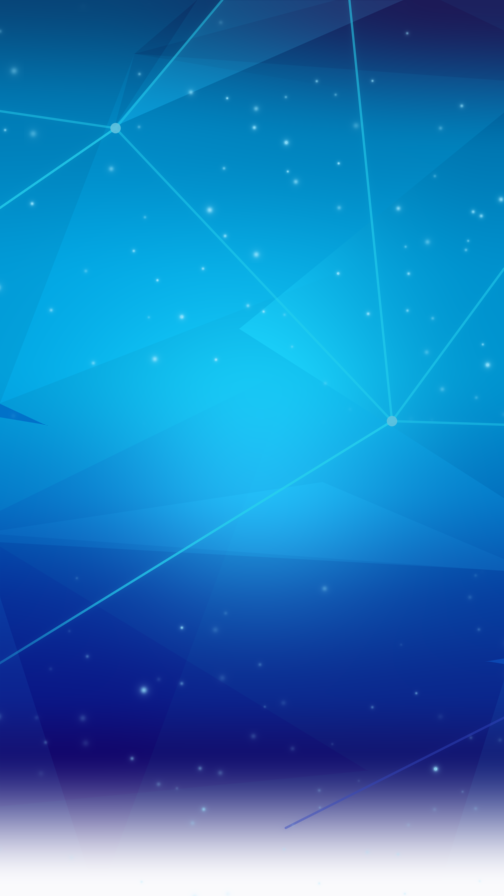
Reproduce this background procedurally as a Shadertoy shader.

```glsl
// Blue faceted gradient with a cyan glow, linked nodes, drifting sparks and a white mist at the foot.

float cross2(vec2 a, vec2 b) { return a.x * b.y - a.y * b.x; }

vec2 hash2(vec2 cell) {
    vec3 q = fract(vec3(cell.xyx) * vec3(0.1031, 0.1030, 0.0973));
    q += dot(q, q.yzx + 33.33);
    return fract((q.xx + q.yz) * q.zy);
}

// Soft-edged triangle coverage, for either winding
float facet(vec2 p, vec2 a, vec2 b, vec2 c) {
    float winding = sign(cross2(b - a, c - a));
    float d = min(cross2(normalize(b - a), p - a) * winding,
              min(cross2(normalize(c - b), p - b) * winding,
                  cross2(normalize(a - c), p - c) * winding));
    return smoothstep(-0.001, 0.001, d);
}

// Thin line with a faint halo
float strand(vec2 p, vec2 a, vec2 b) {
    vec2 ab = b - a;
    float d = length(p - a - ab * clamp(dot(p - a, ab) / dot(ab, ab), 0.0, 1.0));
    return smoothstep(0.0022, 0.0004, d) + 0.2 * exp(-d * 350.0);
}

// One randomly placed spark per occupied grid cell
float sparks(vec2 p, float cells, float share) {
    vec2 cell = floor(p * cells);
    vec2 kind = hash2(cell + cells * 3.7);
    vec2 centre = 0.2 + 0.6 * hash2(cell + cells + 19.0);
    float d = length(fract(p * cells) - centre) / cells;
    float size = mix(0.0014, 0.0036, kind.y * kind.y);
    float light = exp(-d * d / (size * size)) + 0.25 * exp(-d * d / (size * size * 5.0));
    return light * step(kind.x, share) * mix(0.3, 1.0, fract(kind.x * 57.0));
}

vec3 backdrop(vec2 p) {
    float y = p.y;
    vec3 col = mix(vec3(0.08, 0.13, 0.48), vec3(0.05, 0.19, 0.58), smoothstep(0.15, 0.23, y));
    col = mix(col, vec3(0.03, 0.29, 0.66), smoothstep(0.20, 0.36, y));
    col = mix(col, vec3(0.01, 0.45, 0.77), smoothstep(0.32, 0.46, y));
    col = mix(col, vec3(0.00, 0.60, 0.84), smoothstep(0.41, 0.60, y));
    col = mix(col, vec3(0.00, 0.49, 0.72), smoothstep(0.68, 0.88, y));
    vec3 top = mix(vec3(0.03, 0.26, 0.46), vec3(0.11, 0.13, 0.37), smoothstep(0.1, 0.5, p.x));
    col = mix(col, top, smoothstep(0.84, 1.01, y + 0.05 * (p.x - 0.28)));

    // Central glow, with a wider skirt below
    vec2 g = (p - vec2(0.28, 0.53)) / vec2(0.20, 0.17);
    col += vec3(0.09, 0.19, 0.12) * exp(-dot(g, g));
    vec2 skirt = (p - vec2(0.29, 0.40)) / vec2(0.15, 0.11);
    col += vec3(0.05, 0.12, 0.09) * exp(-dot(skirt, skirt));
    return col;
}

vec3 addFacets(vec3 col, vec2 p) {
    // Upper shards
    col += vec3(0.0, 0.035, 0.04) * facet(p, vec2(0.15, 0.94), vec2(0.0, 0.55), vec2(0.75, 0.84))
         * smoothstep(0.45, 0.05, p.x);
    col += vec3(0.03, 0.09, 0.09) * facet(p, vec2(0.128, 0.859), vec2(0.248, 1.0), vec2(0.45, 1.0));
    col -= vec3(0.0, 0.04, 0.04) * facet(p, vec2(0.15, 0.94), vec2(0.22, 1.0), vec2(0.128, 0.859));
    col -= vec3(0.0, 0.03, 0.03) * facet(p, vec2(0.15, 0.94), vec2(0.70, 0.90), vec2(0.45, 1.02));

    // Large right shard, brightest at its tip
    float tip = smoothstep(0.55, 0.25, p.x);
    col += mix(vec3(-0.01, -0.04, -0.04), vec3(0.03, 0.06, 0.04), tip)
         * facet(p, vec2(0.267, 0.633), vec2(0.60, 0.905), vec2(0.60, 0.42));

    // Lower planes fanning out from the left side
    col -= vec3(0.0, 0.035, 0.015) * facet(p, vec2(-0.02, 0.42), vec2(0.33, 0.592), vec2(0.0, -0.3))
         * smoothstep(0.34, 0.1, p.x);
    col += vec3(0.01, 0.025, 0.02) * facet(p, vec2(-0.02, 0.405), vec2(0.36, 0.462), vec2(0.60, 0.36));
    col -= vec3(0.01, 0.045, 0.035) * facet(p, vec2(-0.02, 0.396), vec2(0.60, 0.361), vec2(0.3, -0.6));
    col -= vec3(0.0, 0.025, 0.01) * facet(p, vec2(0.0, 0.39), vec2(0.41, 0.14), vec2(0.0, 0.1));

    // Small blades at the sides
    col = mix(col, vec3(0.0, 0.42, 0.78), 0.85 * facet(p, vec2(-0.01, 0.554), vec2(0.05, 0.526), vec2(-0.01, 0.536)));
    return mix(col, vec3(0.05, 0.32, 0.75), 0.7 * facet(p, vec2(0.544, 0.262), vec2(0.58, 0.268), vec2(0.58, 0.256)));
}

void mainImage(out vec4 fragColor, in vec2 fragCoord) {
    vec2 p = fragCoord / iResolution.y;
    vec3 col = addFacets(backdrop(p), p);

    // White mist
    col = mix(col, vec3(0.98, 0.98, 0.99), smoothstep(0.165, 0.01, p.y));

    // Network of strands between two nodes
    vec2 left = vec2(0.129, 0.857), right = vec2(0.4375, 0.530);
    float net = 0.55 * strand(p, left, vec2(0.0, 0.876))
              + 0.85 * strand(p, left, vec2(0.0, 0.768))
              + 0.55 * strand(p, left, vec2(0.248, 1.0))
              + 0.55 * strand(p, left, right)
              + 0.65 * strand(p, right, vec2(0.39, 1.0))
              + 0.60 * strand(p, right, vec2(0.5625, 0.70))
              + 0.50 * strand(p, right, vec2(0.5625, 0.526))
              + 0.85 * strand(p, right, vec2(0.0, 0.260)) * smoothstep(-0.15, 0.2, p.x);
    col = mix(col, vec3(0.15, 0.82, 0.93), 0.75 * min(net, 1.0));
    col = mix(col, vec3(0.20, 0.28, 0.75), 0.4 * strand(p, vec2(0.319, 0.076), vec2(0.5625, 0.199)));
    float node = min(length(p - left), length(p - right));
    col = mix(col, vec3(0.38, 0.76, 0.87), 0.9 * smoothstep(0.0068, 0.0048, node));

    // Sparks above and below the clear middle band
    float upper = smoothstep(0.52, 0.60, p.y) * smoothstep(1.0, 0.93, p.y);
    float lower = smoothstep(0.37, 0.32, p.y);
    float light = sparks(p, 16.0, 0.3) * (upper + lower) + sparks(p + 0.013, 25.0, 0.35) * (upper + 0.25 * lower);
    col = mix(col, vec3(0.60, 0.90, 1.0), 0.85 * min(light, 1.0));
    fragColor = vec4(clamp(col, 0.0, 1.0), 1.0);
}
```
